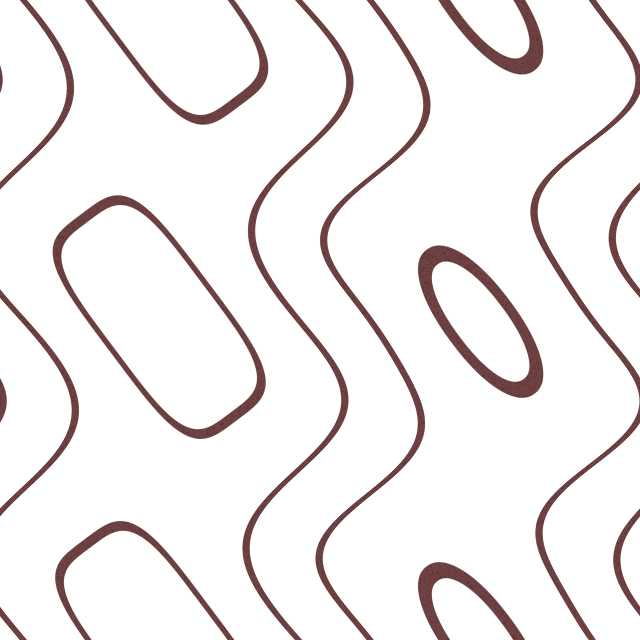
This pattern is drawn by a Shadertoy shader. Its source:

```glsl
// One seamless tile of dark outlines on white: four wavy vertical lines and two
// columns of tilted rings, two rows each. Lines are sums of sines with a lean per
// line; rings lie between two superellipses; a cell hash slightly tints the ink.
#define PAPER vec3(1.0)
#define INK vec3(0.43, 0.26, 0.26)
#define INK_DARK vec3(0.39, 0.22, 0.22)
#define DARK_SHARE 0.22
#define GRAIN_CELLS 512.0
#define ROWS 2
#define LINE_WIDTH 0.0114
#define WAVE_HEIGHT 0.0762
#define PILL_POWER 4.0
#define OVAL_POWER 2.2
#define RING_AXIS vec2(0.6, 0.8)

const float TAU = 6.2831853;

// Shortest offset on a tile that wraps at 1
vec2 wrapOffset(vec2 d) {
    return fract(d + 0.5) - 0.5;
}

float cellHash(vec2 cell) {
    vec3 h = fract(cell.xyx * vec3(0.1031, 0.103, 0.0973));
    h += dot(h, h.yzx + 33.33);
    return fract((h.x + h.y) * h.z);
}

// Approximate signed distance to a superellipse
float superellipse(vec2 p, vec2 radii, float power) {
    vec2 q = max(abs(p) / radii, 0.001);
    float r = pow(pow(q.x, power) + pow(q.y, power), 1.0 / power);
    vec2 gradient = pow(q / r, vec2(power - 1.0)) / radii;
    return (r - 1.0) / length(gradient);
}

// Area between an outer and an inner outline, in the tilted frame
float ring(vec2 p, vec2 outer, vec2 inner, float power) {
    vec2 q = vec2(p.x * RING_AXIS.y - p.y * RING_AXIS.x, dot(p, RING_AXIS));
    return max(superellipse(q, outer, power), -superellipse(q, inner, power));
}

// Nearest of the four wavy lines, measured across
float wavyLines(vec2 p) {
    vec4 base = vec4(0.0391, 0.4635, 0.5859, 0.9167);
    vec4 lean = vec4(-0.0052, 0.006, -0.015, 0.0176);
    vec4 drift = vec4(-0.005, 0.0055, 0.005, -0.0045);
    float a = TAU * p.y * float(ROWS);
    vec4 center = base + drift * sin(TAU * p.y)
        + WAVE_HEIGHT * sin(a) + lean * cos(a)
        - (0.0013 + 0.45 * abs(lean)) * sin(2.0 * a)
        - 0.5 * lean * cos(2.0 * a);
    vec4 d = abs(fract(p.x - center + 0.5) - 0.5);
    return min(min(d.x, d.y), min(d.z, d.w)) - 0.5 * LINE_WIDTH;
}

void mainImage(out vec4 fragColor, in vec2 fragCoord) {
    vec2 p = fragCoord / iResolution.xy;
    p.y = 1.0 - p.y;
    float pixel = 1.0 / min(iResolution.x, iResolution.y);

    float d = wavyLines(p);

    // Wide pills and narrow ovals, nudged in opposite ways on alternate rows
    for (int row = 0; row < ROWS; row++) {
        float y = float(row) / float(ROWS);
        float side = row % 2 == 0 ? 1.0 : -1.0;
        vec2 pill = vec2(0.2507, y) + side * vec2(0.002, 0.0045);
        vec2 oval = vec2(0.751, y - side * 0.0026);
        d = min(d, ring(wrapOffset(p - pill),
            vec2(0.0938, 0.2018), vec2(0.0853, 0.1862), PILL_POWER));
        d = min(d, ring(wrapOffset(p - oval),
            vec2(0.056, 0.1406), vec2(0.0404, 0.112), OVAL_POWER));
    }

    // Ink with a faint grain, smoothed at the edge
    float grain = step(cellHash(floor(p * GRAIN_CELLS)), DARK_SHARE);
    vec3 ink = mix(INK, INK_DARK, grain);
    float coverage = 1.0 - smoothstep(-0.7 * pixel, 0.7 * pixel, d);
    fragColor = vec4(mix(PAPER, ink, coverage), 1.0);
}
```
